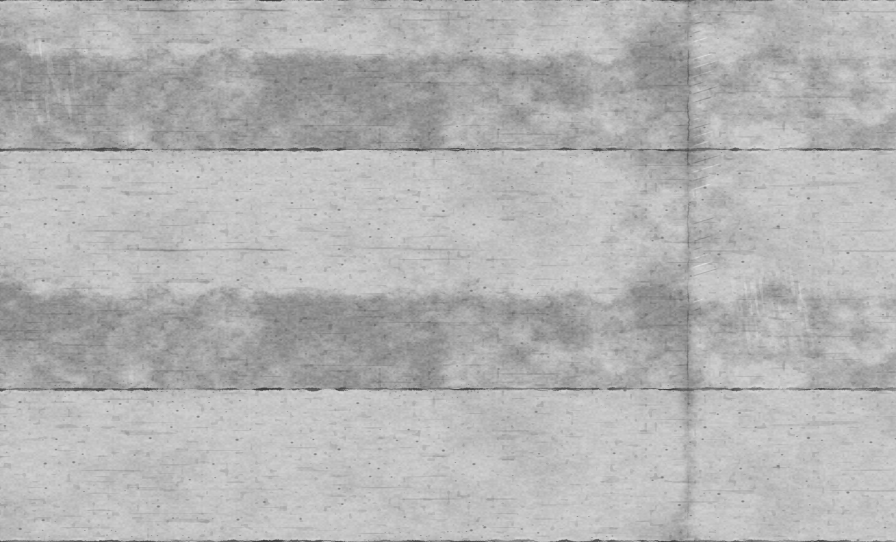
This texture is drawn by a WebGL 1 fragment shader. Its source:

```glsl
precision highp float;
// Board-marked concrete wall: three stained courses, dark seams and one upright joint.
uniform vec2 u_resolution;
#define ASPECT 1.652
#define SEAM_HIGH 0.724
#define SEAM_LOW 0.282
#define COURSE_PITCH 0.442
#define JOINT_X 0.768
#define STAIN_TOP 0.462
#define STREAK_Y 0.539
#define LIGHT_TONE 0.778
#define STAIN_TONE 0.565
#define SEAM_TONE 0.22
#define GRAIN 0.07
#define PIT_DENSITY 0.15

float hash(vec2 p) {
  vec3 q = fract(p.xyx * 0.1031);
  q += dot(q, q.yzx + 33.33);
  return fract((q.x + q.y) * q.z);
}

float noise(vec2 p) {
  vec2 i = floor(p), f = fract(p);
  f = f * f * (3.0 - 2.0 * f);
  return mix(mix(hash(i), hash(i + vec2(1.0, 0.0)), f.x),
             mix(hash(i + vec2(0.0, 1.0)), hash(i + 1.0), f.x), f.y);
}

float fbm(vec2 p) {
  float sum = 0.0, amp = 0.34;
  for (int i = 0; i < 6; i++) {
    sum += amp * noise(p);
    p = p * 2.03 + 17.3;
    amp *= 0.7;
  }
  return sum;
}

// Soft-edged coverage of a shape at distance d with half width w.
float line(float d, float w) {
  float px = 0.8 / u_resolution.y;
  return 1.0 - smoothstep(w - px, w + px, d);
}

// Smooth window between lo and hi.
float band(float v, float lo, float hi, float soft) {
  return smoothstep(lo - soft, lo + soft, v) * (1.0 - smoothstep(hi - soft, hi + soft, v));
}

// Air holes, at most one per grid cell.
float pits(vec2 p, float cells, float density) {
  vec2 g = p * cells, id = floor(g);
  vec2 centre = 0.25 + 0.5 * vec2(hash(id + 7.1), hash(id + 43.7));
  float radius = mix(0.02, 0.08, hash(id + 91.3));
  vec2 d = (fract(g) - centre) * vec2(0.7, 1.0);
  return step(hash(id), density) * line(length(d) / cells, radius / cells);
}

void main() {
  vec2 uv = gl_FragCoord.xy / u_resolution;
  // Courses share one surface, shifted by the pitch.
  float row = step(SEAM_LOW, uv.y) + step(SEAM_HIGH, uv.y);
  float upper = min(row, 1.0);
  vec2 p = vec2(uv.x * ASPECT, uv.y + COURSE_PITCH * (1.0 - row));
  float side = uv.x - JOINT_X;
  float right = smoothstep(-0.003, 0.003, side);

  // Stain: a mottled, dripping band above each seam, and patches around the joint.
  float ragged = fbm(p * vec2(9.0, 12.0) + 3.1) - 0.5;
  float drip = noise(p * vec2(26.0, 6.0)) - 0.5;
  float edge = STAIN_TOP + 0.08 * ragged;
  float wet = (1.0 - smoothstep(edge - 0.02, edge + 0.02, p.y)) * upper;
  float depth = smoothstep(SEAM_LOW + 0.04, STAIN_TOP - 0.04, p.y);
  float patches = upper * (0.9 * band(uv.x, 0.69, 0.82, 0.04) + 0.4 * step(1.5, row));
  float flare = 0.008 + 0.02 * (1.0 - smoothstep(0.0, 0.08, uv.y)) * (1.0 - upper);
  float column = exp(-side * side / (flare * flare)) * mix(1.0, 0.4, upper);
  float soaked = max(wet, min(patches + column, 1.0));
  float cover = max(wet * mix(0.46, 0.76, depth) * mix(1.0, 0.72, right), 0.38 * patches);
  cover -= 0.12 * wet * (1.0 - smoothstep(0.06, 0.17, uv.x));
  cover += 0.08 + 0.5 * column + 0.2 * wet * drip;
  float stain = clamp(cover + ragged * mix(0.9, 2.6, soaked), 0.0, 1.0);
  float tone = mix(LIGHT_TONE, STAIN_TONE, stain);

  // Board grain, fine sand, sparse flecks and scuffs.
  tone += 0.02 * (noise(p * vec2(14.0, 150.0)) - 0.5);
  float sand = noise(p * vec2(250.0, 310.0)) + 0.7 * noise(p * vec2(90.0, 210.0)) - 0.85;
  tone += GRAIN * (0.7 + 0.4 * stain) * sand;
  tone -= 0.07 * smoothstep(0.78, 0.95, noise(p * vec2(110.0, 150.0) + 9.0));
  tone -= 0.06 * smoothstep(0.8, 0.95, noise(p * vec2(16.0, 190.0) + 5.0));

  // Short horizontal streaks with a soft halo.
  float dash = smoothstep(0.5, 0.85, noise(vec2(p.x * 10.0, 4.0)));
  float offset = abs(p.y - STREAK_Y + 0.004 * (noise(p * 18.0) - 0.5));
  float streak = 0.09 * line(offset, 0.0016) + 0.06 * exp(-offset / 0.004);
  tone -= streak * dash * (1.0 - smoothstep(0.53, 0.6, uv.x)) * mix(0.2, 1.0, upper);

  // Upright rub marks on the far left and right of the joint.
  float rubbed = band(uv.x, 0.01, 0.10, 0.015) * band(uv.y, 0.77, 0.93, 0.03)
               + band(uv.x, 0.82, 0.91, 0.02) * band(uv.y, 0.36, 0.50, 0.03);
  tone += 0.06 * rubbed * smoothstep(0.5, 0.85, noise(vec2(p.x * 170.0 + 20.0 * p.y, p.y * 30.0)));

  // Slanted tool strokes beside the joint.
  float slot = (uv.y - 0.3 * side * ASPECT) / 0.016;
  float id = floor(slot);
  float reach = 0.012 + 0.024 * hash(vec2(id, 5.0));
  float stroke = line(abs(fract(slot) - 0.5) * 0.016, 0.001) * band(side, 0.006, reach, 0.003);
  stroke *= step(0.35, hash(vec2(id, 8.0))) * smoothstep(0.38, 0.42, uv.y);
  tone += stroke * mix(-0.12, 0.1, step(0.45, hash(vec2(id, 3.0))));

  // Air holes, finer and denser along the seams.
  float y = uv.y + 0.007 * (fbm(vec2(p.x * 45.0, 1.0 + row)) - 0.5);
  float rim = abs(fract(y + 0.499) - 0.5);
  float seam = min(min(abs(y - SEAM_HIGH), abs(y - SEAM_LOW)), rim);
  float clump = smoothstep(0.3, 0.75, noise(vec2(p.x * 11.0, 8.0)));
  float holes = pits(p, 42.0, PIT_DENSITY * (1.0 - 0.6 * wet));
  float crumbs = pits(p + 5.0, 105.0, 0.8 * clump * exp(-seam / 0.009));
  tone = mix(tone, 0.42, 0.75 * max(holes, crumbs));

  // Upright joint: a worn, broken crack in a soft shadow.
  float bend = abs(side + 0.005 * (fbm(vec2(2.0, uv.y * 45.0)) - 0.5)) * ASPECT;
  float wear = smoothstep(0.25, 0.8, noise(vec2(7.0, uv.y * 60.0)));
  tone -= (0.13 * line(bend, 0.0012) * wear + 0.05 * exp(-bend / 0.006)) * mix(0.5, 1.0, upper);

  // Seams: a broken dark gap with a chipped pale lip.
  float chip = noise(vec2(p.x * 70.0, 6.0));
  tone += 0.05 * band(seam, 0.003, 0.007, 0.002) * smoothstep(0.5, 0.8, chip);
  tone -= 0.07 * exp(-seam / 0.005) * clump;
  float gap = line(seam, 0.0005 + 0.0022 * chip);
  tone = mix(tone, SEAM_TONE, gap * mix(0.25, 1.0, noise(vec2(p.x * 26.0, 3.0))));

  gl_FragColor = vec4(vec3(clamp(tone, 0.0, 1.0)), 1.0);
}
```
